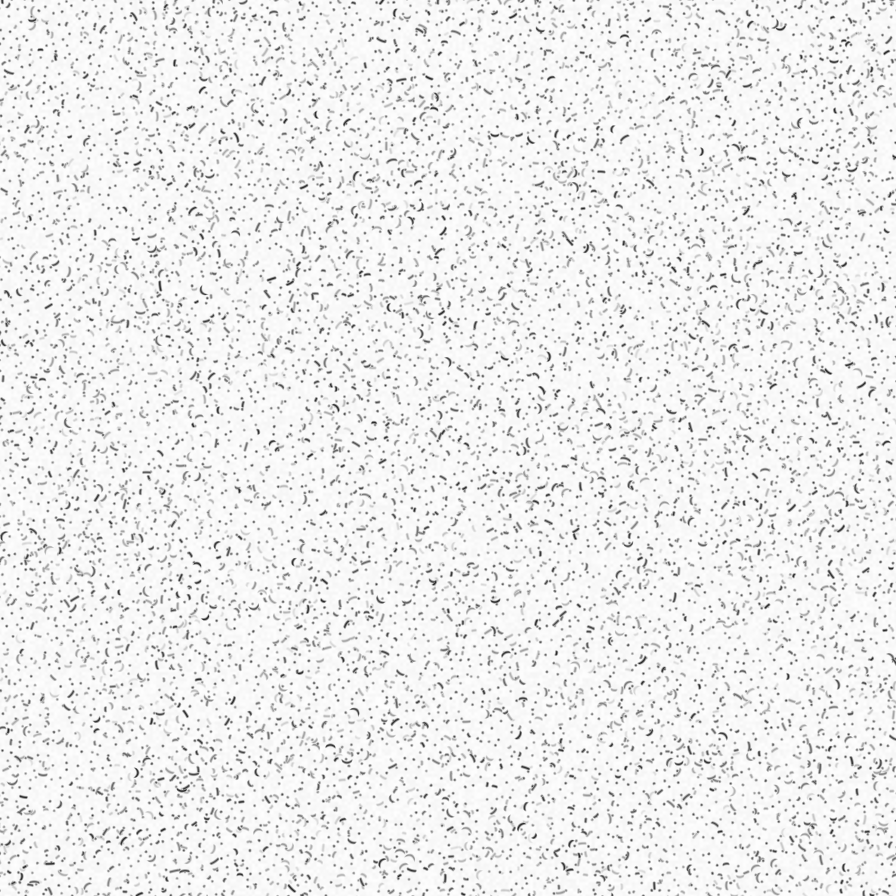
This texture is drawn by a WebGL 2 fragment shader. Its source:

```glsl
#version 300 es
precision highp float;

uniform vec2 u_resolution;
out vec4 fragColor;

// One family of scattered marks; lengths are fractions of the canvas.
struct Marks {
    float cells;      // grid cells across the canvas
    float keep;       // share of cells holding a mark
    float jitter;     // 0 = regular grid, 1 = fully scattered
    float radius;     // half width of the stroke
    vec2 halfLength;  // shortest and longest half length
    vec2 ink;         // faintest and strongest darkness
};

const Marks DOTS    = Marks(86.0, 0.86, 0.75, 0.00112, vec2(0.0, 0.0003), vec2(0.42, 0.76));
const Marks DASHES  = Marks(64.0, 0.60, 1.0, 0.00115, vec2(0.0012, 0.0046), vec2(0.30, 0.88));
const Marks SMUDGES = Marks(74.0, 0.34, 1.0, 0.00120, vec2(0.0010, 0.0042), vec2(0.10, 0.40));

const float PAPER = 0.978;         // base brightness
const float GRAIN_AMOUNT = 0.035;
const float GRAIN_CELLS = 290.0;
const float CLUSTER_CELLS = 26.0;  // scale of crowded and sparse patches
const float CLUSTER_AMOUNT = 0.8;
const float EDGE_SOFTNESS = 0.0014;
const float DOT_GRID_ANGLE = 0.48;
const float MAIN_DIRECTION = 0.95;
const float DIRECTION_SPREAD = 2.5;
const float MAX_BEND = 110.0;

// Integer hash: three values in 0..1 per cell and seed
vec3 hash3(ivec2 cell, int seed) {
    uvec3 v = uvec3(ivec3(cell, seed)) * 1664525u + 1013904223u;
    v.x += v.y * v.z;
    v.y += v.z * v.x;
    v.z += v.x * v.y;
    v ^= v >> 16u;
    v.x += v.y * v.z;
    v.y += v.z * v.x;
    v.z += v.x * v.y;
    return vec3(v >> 8u) / 16777216.0;
}

float valueNoise(vec2 p, int seed) {
    ivec2 c = ivec2(floor(p));
    vec2 f = fract(p);
    f = f * f * (3.0 - 2.0 * f);
    float low = mix(hash3(c, seed).x, hash3(c + ivec2(1, 0), seed).x, f.x);
    float high = mix(hash3(c + ivec2(0, 1), seed).x, hash3(c + ivec2(1, 1), seed).x, f.x);
    return mix(low, high, f.y);
}

vec2 rotate(vec2 p, float angle) {
    float c = cos(angle), s = sin(angle);
    return vec2(c * p.x + s * p.y, c * p.y - s * p.x);
}

// Distance to the spine of a slightly curved stroke along x
float strokeDistance(vec2 p, float halfLength, float bend) {
    p.y += bend * p.x * p.x;
    p.x -= clamp(p.x, -halfLength, halfLength);
    return length(p);
}

// Darkness left by the marks in the neighbouring cells
float scatter(vec2 uv, Marks m, int seed, float clustering, float softness) {
    ivec2 home = ivec2(floor(uv * m.cells));
    float ink = 0.0;
    for (int y = -1; y <= 1; y++) {
        for (int x = -1; x <= 1; x++) {
            ivec2 cell = home + ivec2(x, y);
            vec3 place = hash3(cell, seed);
            vec3 shape = hash3(cell, seed + 1);
            vec3 tone = hash3(cell, seed + 2);

            vec2 center = (vec2(cell) + 0.5 + (place.xy - 0.5) * m.jitter) / m.cells;
            float crowd = valueNoise(center * CLUSTER_CELLS, seed + 3) - 0.5;
            if (place.z > m.keep + clustering * crowd) continue;

            float angle = MAIN_DIRECTION + DIRECTION_SPREAD * (shape.x + shape.y - 1.0);
            float halfLength = mix(m.halfLength.x, m.halfLength.y, shape.z * shape.z);
            float bend = MAX_BEND * (2.0 * tone.x - 1.0);
            float d = strokeDistance(rotate(uv - center, angle), halfLength, bend);
            float cover = 1.0 - smoothstep(m.radius - softness, m.radius + softness, d);
            ink = max(ink, cover * mix(m.ink.x, m.ink.y, tone.y));
        }
    }
    return ink;
}

void main() {
    float side = min(u_resolution.x, u_resolution.y);
    vec2 uv = gl_FragCoord.xy / side;
    float softness = max(EDGE_SOFTNESS, 0.7 / side);

    // Paper with a fine pebbled grain
    float shade = PAPER + GRAIN_AMOUNT * (valueNoise(uv * GRAIN_CELLS, 5) - 0.5);

    // Pinholes, strokes and pale scuffs
    float ink = scatter(rotate(uv, DOT_GRID_ANGLE), DOTS, 11, 0.0, softness);
    ink = max(ink, scatter(uv, DASHES, 23, CLUSTER_AMOUNT, softness));
    ink = max(ink, scatter(uv, SMUDGES, 37, CLUSTER_AMOUNT, softness));

    fragColor = vec4(vec3(shade * (1.0 - ink)), 1.0);
}
```
